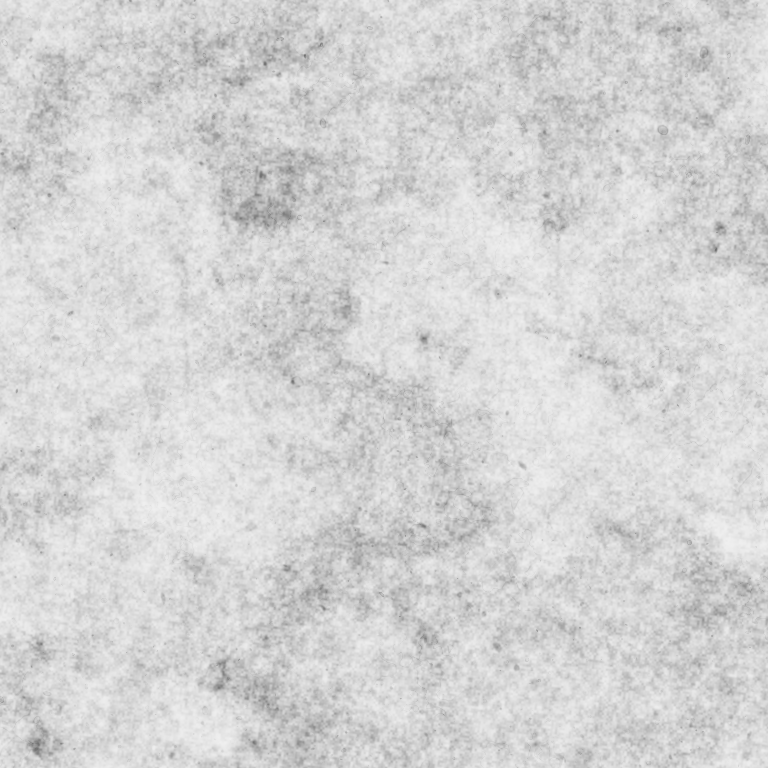
Write a WebGL 2 fragment shader that draws this texture.

```glsl
#version 300 es
precision highp float;
// Pale weathered concrete: cloudy blotches, fine grain, hairline cracks and scattered dark stains.

uniform vec2 u_resolution;
out vec4 fragColor;

// Tone curve: grey = BASE + GAIN * z - BEND * z * z, with z close to unit variance
const float TONE_BASE = 0.842;
const float TONE_GAIN = 0.0535;
const float TONE_BEND = 0.0074;

// Weights of the layers, in units of z
const float BAND_WEIGHT = 1.05;
const float CLOUD_WEIGHT = 0.56;
const float MOTTLE_WEIGHT = 0.40;
const float GRAIN_WEIGHT = 0.50;
const float WEAVE_WEIGHT = 0.22;
const float CRACK_WEIGHT = 0.75;
const float FLECK_WEIGHT = 0.60;

// Feature frequencies, in cells per canvas height
const vec2 CLOUD_FREQ = vec2(6.0, 9.0);
const float MOTTLE_FREQ = 38.0;
const float GRAIN_FREQ = 165.0;
const float CRACK_FREQ = 42.0;

// Darker vertical band
const float BAND_CENTRE = 0.46;
const float BAND_WIDTH = 0.13;
const float BAND_MEAN = 0.23;

// Standard deviation of one octave of signed value noise
const float NOISE_DEV = 0.43;

// Integer hash: three values in 0..1 for each cell and seed
vec3 hash3(ivec2 cell, int seed) {
    uvec3 v = uvec3(ivec3(cell, seed)) * 1664525u + 1013904223u;
    for (int i = 0; i < 2; i++) {
        v.x += v.y * v.z;
        v.y += v.z * v.x;
        v.z += v.x * v.y;
        v ^= v >> 16u;
    }
    return vec3(v & 0xFFFFu) / 65535.0;
}

// Signed value noise in -1..1
float noise(vec2 p, int seed) {
    ivec2 c = ivec2(floor(p));
    vec2 f = fract(p);
    f = f * f * (3.0 - 2.0 * f);
    float low = mix(hash3(c, seed).x, hash3(c + ivec2(1, 0), seed).x, f.x);
    float high = mix(hash3(c + ivec2(0, 1), seed).x, hash3(c + ivec2(1, 1), seed).x, f.x);
    return 2.0 * mix(low, high, f.y) - 1.0;
}

// Fractal noise scaled to about unit variance
float fbm(vec2 p, int octaves, float gain, int seed) {
    float sum = 0.0, energy = 0.0, amp = 1.0;
    for (int i = 0; i < octaves; i++) {
        sum += amp * noise(p, seed + i);
        energy += amp * amp;
        amp *= gain;
        p = mat2(1.98, 0.28, -0.28, 1.98) * p + 3.7;
    }
    return sum / (NOISE_DEV * sqrt(energy));
}

// Scattered ragged ellipses, some of them hollow; radii are in cell units
float spots(vec2 uv, float cells, float chance, vec2 radii, vec2 depth, float ragged, int seed) {
    vec2 p = uv * cells;
    ivec2 home = ivec2(floor(p));
    float total = 0.0;
    for (int k = 0; k < 9; k++) {
        ivec2 cell = home + ivec2(k % 3, k / 3) - 1;
        vec3 place = hash3(cell, seed);
        if (place.z > chance) continue;
        vec3 form = hash3(cell, seed + 1);
        vec3 kind = hash3(cell, seed + 2);
        vec2 q = p - vec2(cell) - place.xy;
        float angle = 6.2832 * form.x;
        float c = cos(angle), s = sin(angle);
        q = mat2(c, -s, s, c) * q * vec2(1.0, 1.0 + 1.3 * form.y * form.y);
        float d = length(q) / mix(radii.x, radii.y, form.z * form.z) + ragged;
        float body = 1.0 - smoothstep(0.25, 1.1, d);
        float rim = exp(-pow((d - 0.75) / 0.17, 2.0));
        float shape = kind.x > 0.7 ? 0.35 * body + 0.6 * rim : body;
        total += shape * mix(depth.x, depth.y, kind.y * kind.y);
    }
    return total;
}

void main() {
    vec2 uv = gl_FragCoord.xy / u_resolution.y;

    // Broad shading: wandering band and wispy, slightly flattened clouds
    vec2 warp = vec2(fbm(uv * 5.0, 4, 0.55, 11), fbm(uv * 5.0, 4, 0.55, 21));
    float offset = (uv.x - BAND_CENTRE + 0.06 * warp.x) / BAND_WIDTH;
    float band = exp(-offset * offset) * (1.0 + 0.25 * warp.y);
    float clouds = fbm(uv * CLOUD_FREQ + 0.3 * warp, 5, 0.62, 31);
    float z = CLOUD_WEIGHT * clouds - BAND_WEIGHT * (band - BAND_MEAN);

    // Surface texture, rougher where the tone is dark
    float rough = mix(1.15, 0.85, smoothstep(-1.0, 1.0, z));
    float mottle = fbm(uv * MOTTLE_FREQ, 3, 0.7, 41);
    float grain = fbm(uv * GRAIN_FREQ, 2, 1.0, 51);
    float weave = noise(uv * vec2(230.0, 24.0), 61) + noise(uv * vec2(24.0, 230.0), 62);
    z += rough * (MOTTLE_WEIGHT * mottle + GRAIN_WEIGHT * grain) + WEAVE_WEIGHT * weave;

    // Hairline cracks, kept to patches
    float vein = abs(noise(uv * CRACK_FREQ + 0.35 * mottle, 71));
    float patches = smoothstep(0.1, 0.6, noise(uv * 9.0, 72) + 0.4 * band);
    z -= CRACK_WEIGHT * patches * (1.0 - smoothstep(0.02, 0.12, vein));

    // Stains, pits and pale flecks
    float ragged = 0.22 * noise(uv * 70.0, 81) + 0.22 * noise(uv * 150.0, 82);
    z -= spots(uv, 10.0, 0.45, vec2(0.09, 0.27), vec2(0.7, 2.4), ragged, 91);
    z -= spots(uv, 24.0, 0.35, vec2(0.09, 0.25), vec2(0.6, 2.6), ragged, 101);
    z -= spots(uv, 70.0, 0.28, vec2(0.12, 0.30), vec2(0.5, 2.2), ragged, 111);
    z += FLECK_WEIGHT * spots(uv, 45.0, 0.15, vec2(0.08, 0.28), vec2(0.6, 1.8), ragged, 121);

    z = clamp(z + 0.12, -4.5, 3.0);
    float grey = TONE_BASE + TONE_GAIN * z - TONE_BEND * z * z;
    fragColor = vec4(vec3(grey), 1.0);
}
```
